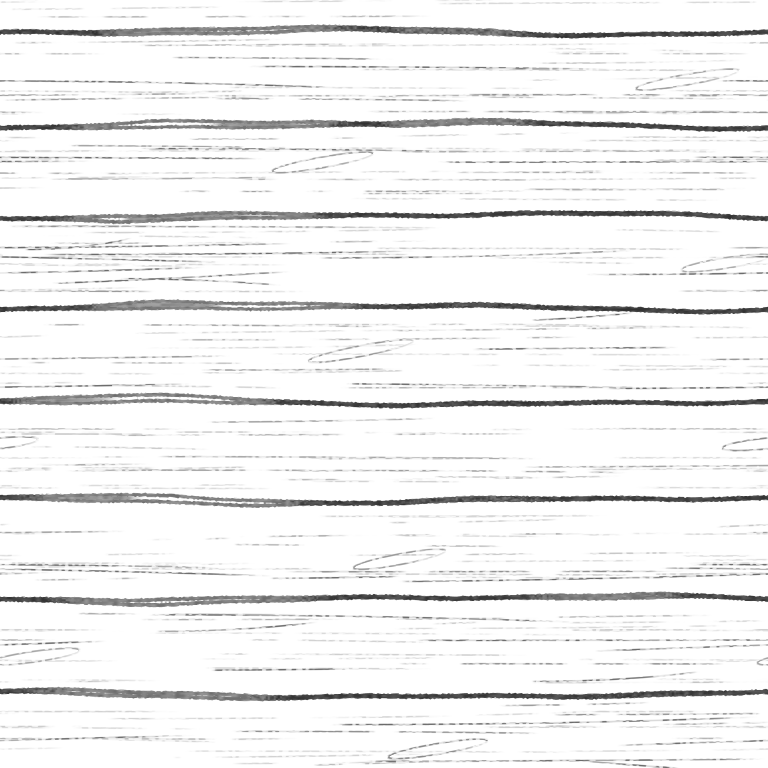
Reproduce this texture procedurally as a Shadertoy shader.

```glsl
// Whitewashed boards: eight hand-inked horizontal seams over pale, broken wood grain.
// Each seam is a pair of wavy strands that part and rejoin; each board between seams
// carries scattered grain strokes and a slim knot, all worn by speckle noise.

const float TAU = 6.2831853;
const float SEAMS = 8.0;
const float FIRST_SEAM = 0.095;
const float BOARD_HEIGHT = 0.1233;
const int STROKES = 25;
const vec3 PAPER = vec3(1.0);
const vec3 DARK_INK = vec3(0.27);
const vec3 GREY_INK = vec3(0.50);

float hash(vec2 p) {
    p = fract(p * vec2(0.1031, 0.1130));
    p += dot(p, p.yx + 33.33);
    return fract((p.x + p.y) * p.x * 17.17);
}

vec4 hash4(vec2 seed) {
    return vec4(hash(seed + 11.3), hash(seed + 47.9), hash(seed + 83.1), hash(seed + 129.7));
}

float noise(vec2 p) {
    vec2 cell = floor(p), f = fract(p);
    f = f * f * (3.0 - 2.0 * f);
    return mix(mix(hash(cell), hash(cell + vec2(1, 0)), f.x),
               mix(hash(cell + vec2(0, 1)), hash(cell + vec2(1, 1)), f.x), f.y);
}

// Coverage of a line from its distance, half width and edge softness
float lineMask(float dist, float halfWidth, float soft) {
    return 1.0 - smoothstep(halfWidth - soft, halfWidth + soft, abs(dist));
}

float seamHeight(float i) {
    float lift = sin(0.5 * TAU * i / (SEAMS - 1.0));
    return FIRST_SEAM + BOARD_HEIGHT * i + 0.012 * lift * lift;
}

// Smooth bump that wraps across the canvas
float bump(float x, float centre, float radius) {
    float d = abs(fract(x - centre + 0.5) - 0.5);
    return 1.0 - smoothstep(0.35 * radius, radius, d);
}

// Returns ink coverage in x and the share of grey ink in y
vec2 seam(vec2 p, float i, float soft) {
    vec4 r = hash4(vec2(i * 7.0 + 3.0, 19.0));
    float wave = 0.0030 * sin(TAU * (p.x + r.x)) + 0.0018 * sin(TAU * (2.0 * p.x + r.y))
               + 0.0008 * sin(TAU * (5.0 * p.x + r.z));
    float part = bump(p.x, 0.17 + 0.14 * r.x, 0.22) * mix(0.45, 1.0, r.y)
               + bump(p.x, 0.56 + 0.28 * r.z, 0.14) * 0.55 * r.w;
    float spread = 0.0046 * part * (0.75 + 0.5 * noise(vec2(p.x * 14.0, i * 9.0)));
    float rough = noise(p * 380.0) - 0.5;
    float halfWidth = mix(0.0031, 0.0022, part) + 0.0016 * rough;
    float y = p.y - seamHeight(i) - wave;
    float strands = max(lineMask(y - spread, halfWidth, soft),
                        lineMask(y + 0.8 * spread, halfWidth, soft));
    float filled = smoothstep(0.35, 0.6, noise(vec2(p.x * 9.0 + 5.0, i * 13.0)));
    float wash = lineMask(y, spread, soft) * filled * 0.85;
    return vec2(max(strands, wash), smoothstep(0.1, 0.45, part + 0.25 * rough));
}

// One tapered stroke that starts at a point and bends along a power curve
float grainStroke(vec2 p, vec2 start, float len, float rise, float power, float soft) {
    float t = fract(p.x - start.x) / len;
    float taper = smoothstep(0.0, 0.06, t) * (1.0 - smoothstep(0.85, 1.0, t));
    float y = start.y + rise * pow(min(t, 1.0), power);
    return lineMask(p.y - y, 0.0010, soft) * taper;
}

// Outline of a tilted slender ellipse, open towards one end
float knot(vec2 p, vec2 centre, vec2 radii, float tilt, float soft) {
    vec2 q = vec2(fract(p.x - centre.x + 0.5) - 0.5, p.y - centre.y);
    q.y -= tilt * q.x;
    float k = length(q / radii);
    float dist = k * (k - 1.0) / max(length(q / (radii * radii)), 0.001);
    float closed = 1.0 - 0.75 * smoothstep(0.2, 1.0, q.x / radii.x) * step(q.y, 0.0);
    return lineMask(dist, 0.0011, soft) * closed;
}

// Darkness of all grain on one board
float boardGrain(vec2 p, float board, float soft) {
    float base = seamHeight(board - 1.0);
    float speckle = smoothstep(0.25, 0.70, noise(p * vec2(230.0, 400.0)));
    float ink = 0.0;
    for (int n = 0; n < STROKES; n++) {
        vec2 seed = vec2(float(n) * 5.0 + 1.0, board * 31.0 + 7.0);
        vec4 r = hash4(seed), s = hash4(seed + 211.0);
        float bold = step(0.86, s.x);
        float rise = (s.y - 0.4) * mix(0.009, 0.026, bold);
        vec2 start = vec2(r.x, base + BOARD_HEIGHT * mix(0.12, 0.88, r.y));
        float tone = mix(0.14 + 0.30 * r.w * r.w, 0.58, bold);
        float breaks = smoothstep(0.22, 0.5, noise(vec2(p.x * 24.0, seed.x + seed.y)));
        float mask = grainStroke(p, start, mix(0.12, 0.58, r.z), rise, 0.8 + 1.6 * s.z, soft);
        ink = max(ink, mask * tone * mix(breaks, 1.0, 0.6 * bold));
    }
    vec4 k = hash4(vec2(board * 17.0 + 2.0, 61.0));
    vec2 centre = vec2(fract(0.47 + 0.475 * (board - 4.0)), base + BOARD_HEIGHT * mix(0.4, 0.6, k.x));
    float outline = knot(p, centre, vec2(0.045 + 0.025 * k.y, 0.007), 0.10 + 0.10 * k.z, soft);
    ink = max(ink, outline * mix(0.25, 0.5, k.w));
    return ink * mix(0.25, 1.0, speckle);
}

void mainImage(out vec4 fragColor, in vec2 fragCoord) {
    vec2 p = fragCoord / iResolution.xy;
    float soft = 0.75 / iResolution.y;

    // Find the board under this point, then draw its grain
    float board = 0.0;
    for (float i = 0.0; i < SEAMS; i++) board += step(seamHeight(i), p.y);
    vec3 color = PAPER * (1.0 - boardGrain(p, board, soft));

    // Ink the seams on top
    for (float i = 0.0; i < SEAMS; i++) {
        vec2 ink = seam(p, i, soft);
        float mottling = 0.16 * (noise(p * vec2(160.0, 330.0)) - 0.5);
        color = mix(color, mix(DARK_INK, GREY_INK, ink.y) + mottling, ink.x);
    }
    fragColor = vec4(color, 1.0);
}
```
